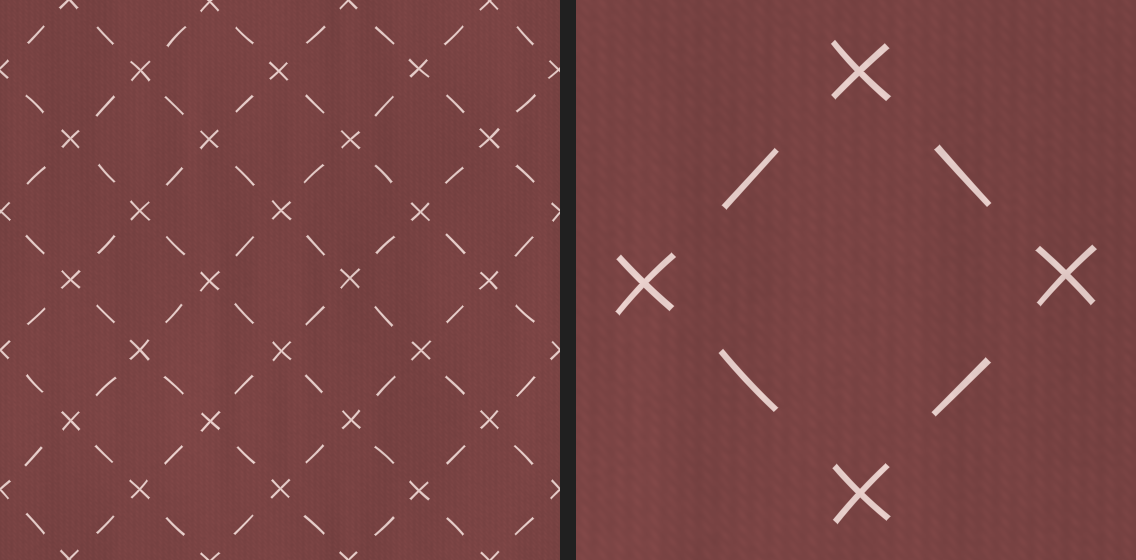
Left, the full canvas; right, a detail of the centre.
Give the GLSL for this pattern, as a Shadertoy shader.

```glsl
// Hand-drawn crosses joined by short diagonal dashes, in a diamond lattice on
// ribbed dark-red cloth. Crosses sit on alternate corners of an 8 x 8 grid and
// dashes in its cells; hashes of the wrapped cell index vary each stroke.

float hash(vec2 p) {
    return fract(sin(dot(p, vec2(127.1, 311.7))) * 43758.5453);
}

// Signed random value in -1..1 for one property of one mark
float vary(vec2 id, float salt) {
    return 2.0 * hash(id + salt * 17.3) - 1.0;
}

// Value noise that wraps after a whole number of cells
float tileNoise(vec2 uv, vec2 cells) {
    vec2 p = uv * cells, i = floor(p), f = fract(p);
    f = f * f * (3.0 - 2.0 * f);
    vec2 a = mod(i, cells), b = mod(i + 1.0, cells);
    return mix(mix(hash(a), hash(vec2(b.x, a.y)), f.x),
               mix(hash(vec2(a.x, b.y)), hash(b), f.x), f.y);
}

// Coverage of one slightly bent, square-ended stroke; slope is +1 or -1
float stroke(vec2 p, float slope, vec2 id, float salt, float pixel) {
    float angle = slope * 0.7854 + 0.06 * vary(id, salt);
    vec2 dir = vec2(cos(angle), sin(angle));
    vec2 q = vec2(dot(p, dir), dot(p, vec2(-dir.y, dir.x)));
    q.y += 0.3 * vary(id, salt + 1.0) * (q.x * q.x - 0.012);
    float halfLength = 0.18 + 0.014 * vary(id, salt + 2.0);
    float halfWidth = 0.0155 + 0.0015 * vary(id, salt + 3.0)
                    + 0.012 * q.x * vary(id, salt + 4.0);
    vec2 d = abs(q) - vec2(halfLength, halfWidth);
    float dist = length(max(d, 0.0)) + min(max(d.x, d.y), 0.0);
    return 1.0 - smoothstep(-0.7 * pixel, 0.7 * pixel, dist);
}

// Ribs of slanted stitches, centred on zero
float weave(vec2 uv) {
    float column = uv.x * 96.0;
    float across = fract(column);
    float stitch = sin(6.28319 * (uv.y * 128.0 + across * 1.3 + 0.5 * floor(column)));
    float rib = cos(6.28319 * (across - 0.5));
    return 0.55 * stitch * (0.6 + 0.4 * rib) + 0.45 * rib;
}

void mainImage(out vec4 fragColor, in vec2 fragCoord) {
    vec2 uv = fragCoord / iResolution.xy;
    vec2 grid = uv * 8.0;
    float size = min(iResolution.x, iResolution.y);
    float pixel = 8.0 / size;

    // Cloth: fine ribs, soft vertical streaks and broad mottling
    float ribs = weave(uv) * smoothstep(200.0, 450.0, size);
    float shade = 1.0 + 0.035 * ribs
                + 0.05 * (tileNoise(uv, vec2(32.0, 4.0)) - 0.5)
                + 0.06 * (tileNoise(uv + 0.37, vec2(6.0, 3.0)) - 0.5)
                + 0.03 * (tileNoise(uv, vec2(192.0, 256.0)) - 0.5);
    vec3 color = vec3(0.475, 0.262, 0.262) * shade;

    // Dash in every cell, its slope alternating like a checkerboard
    vec2 cell = mod(floor(grid), 8.0);
    vec2 p = fract(grid) - 0.5 - 0.022 * vec2(vary(cell, 1.0), vary(cell, 2.0));
    float slope = mod(cell.x + cell.y, 2.0) * 2.0 - 1.0;
    float ink = stroke(p, slope, cell, 3.0, pixel);

    // Cross on every other grid corner
    vec2 corner = floor(grid + 0.5);
    vec2 id = mod(corner, 8.0);
    if (mod(id.x + id.y, 2.0) > 0.5) {
        p = grid - corner - 0.026 * vec2(vary(id, 11.0), vary(id, 12.0));
        ink = max(ink, stroke(p, 1.0, id, 13.0, pixel));
        ink = max(ink, stroke(p, -1.0, id, 19.0, pixel));
    }

    // Pale ink, faintly worn by the cloth below
    float wear = 0.96 + 0.04 * tileNoise(uv, vec2(128.0));
    vec3 inkColor = vec3(0.91, 0.815, 0.80) * mix(1.0, shade, 0.5);
    color = mix(color, inkColor, ink * wear);
    fragColor = vec4(color, 1.0);
}
```
